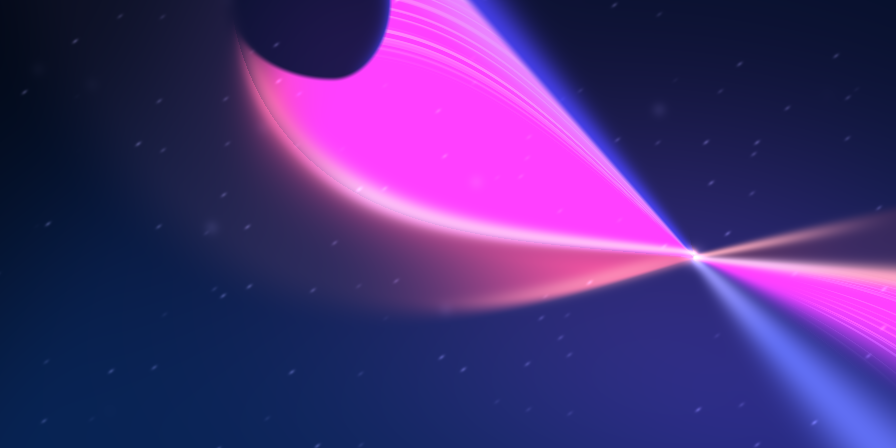
Give the GLSL for this background, as a WebGL 1 fragment shader.

```glsl
precision highp float;
// Glowing magenta ribbon of light, twisted through a bright node over dusty navy haze.

uniform vec2 u_resolution;

#define NODE vec2(1.55, 0.425)
#define TOP_ANGLE 0.85
#define MAGENTA vec3(1.0, 0.25, 1.0)
#define BLUSH vec3(1.0, 0.78, 0.97)
#define ROSE vec3(0.98, 0.33, 0.64)
#define PEACH vec3(1.0, 0.68, 0.76)
#define VIOLET_BLUE vec3(0.29, 0.26, 0.98)
#define BEAM_BLUE vec3(0.40, 0.46, 1.0)
#define STREAK_DENSITY 95.0
#define DUST_AMOUNT 0.32

float hash(vec2 p) {
    vec3 q = fract(vec3(p.xyx) * 0.1031);
    q += dot(q, q.yzx + 33.33);
    return fract((q.x + q.y) * q.z);
}

float noise(float x) {
    float i = floor(x), f = fract(x);
    return mix(hash(vec2(i, 7.0)), hash(vec2(i + 1.0, 7.0)), f * f * (3.0 - 2.0 * f));
}

float edge(float d, float w) { return smoothstep(-w, w, d); }

float bell(float x) { return exp(-x * x); }

// Fine filaments running along curves of constant v
float streaks(float v) {
    float n = noise(v * STREAK_DENSITY) * 0.6 + noise(v * STREAK_DENSITY * 2.3) * 0.4;
    return smoothstep(0.45, 0.85, n);
}

vec3 backdrop(vec2 p) {
    vec3 col = mix(vec3(0.025, 0.135, 0.32), vec3(0.015, 0.06, 0.16), smoothstep(0.0, 1.0, p.y));
    col += vec3(0.14, 0.05, 0.17) * bell(length((p - vec2(1.4, 0.38)) / vec2(0.75, 0.5)));
    col += vec3(0.07, 0.01, 0.12) * bell(length((p - vec2(1.85, 0.0)) / vec2(0.6, 0.4)));
    col += vec3(0.08, 0.02, 0.1) * bell(length((p - vec2(0.78, 0.9)) / 0.3));
    return col * mix(0.6, 1.0, smoothstep(0.0, 0.6, p.x + 0.5 * (1.0 - p.y)));
}

// Tilted specks and faint soft discs, one per jittered cell
float dust(vec2 p) {
    float sum = 0.0;
    for (int i = 0; i < 3; i++) {
        float k = float(i), soft = step(1.5, k);
        vec2 g = p * mix(7.0 + 3.0 * k, 4.0, soft) + 13.7 * k;
        vec2 id = floor(g);
        vec2 jitter = vec2(hash(id + 3.1), hash(id + 8.7)) * 0.6 + 0.2;
        vec2 q = (fract(g) - jitter) / mix(7.0 + 3.0 * k, 4.0, soft);
        q = vec2(q.x * 0.8 + q.y * 0.6, q.y * 0.8 - q.x * 0.6);
        q /= mix(vec2(0.007, 0.0035), vec2(0.016), soft);
        float here = step(0.66, hash(id + 21.3)) * hash(id + 5.9);
        sum += here * bell(length(q)) * mix(1.0, 0.4, soft);
    }
    return sum;
}

// Left part: faint outer veil, bright lower ridge, notched fan
vec3 leftFan(vec3 col, vec2 p, vec2 d, float r) {
    float a = atan(d.y, -d.x);
    float ridge = (a - 0.085 - 0.243 * pow(r, 3.25)) * r;
    float outer = (a + 0.3 - 0.26 * r * r) * r;
    float top = (TOP_ANGLE - a) * r;
    vec2 n = p - vec2(0.742, 1.0);
    float notch = (length(n / vec2(n.x > 0.0 ? 0.13 : 0.232, 0.177)) - 1.0) * 0.15;
    float tipFade = 1.0 - smoothstep(0.98, 1.17, r);

    // Veil
    float veil = edge(outer, 0.004 + 0.08 * r * r) * (1.0 - edge(ridge, 0.05));
    vec3 veilColor = mix(ROSE, vec3(0.33, 0.24, 0.40), smoothstep(0.2, 0.85, r));
    float veilAlpha = mix(0.95, 0.33, smoothstep(0.1, 0.85, r)) * (1.0 - 0.65 * smoothstep(0.9, 1.5, r));
    col = mix(col, veilColor, veil * veilAlpha);
    float rim = bell((outer - 0.015) / 0.02) * (1.0 - smoothstep(0.1, 0.65, r));
    col = mix(col, PEACH, rim * 0.8);
    float glow = exp(-abs(ridge) / 0.055) * step(ridge, 0.0) * edge(outer, 0.02);
    col = mix(col, ROSE, glow * tipFade * 0.75);

    // Blue rims
    float blueRim = bell(min(top, 0.0) / (0.01 + 0.07 * r)) * step(-0.5, -abs(a - TOP_ANGLE));
    blueRim *= edge(top + 0.2, 0.15) * step(top, 0.012);
    col = mix(col, VIOLET_BLUE, blueRim * 0.9);
    float notchRim = exp(-abs(notch) / 0.014) * smoothstep(0.02, 0.12, n.x) * step(notch, 0.01);
    col = mix(col, VIOLET_BLUE, notchRim * 0.8);

    // Fan
    float body = edge(ridge, 0.004 + 0.03 * r) * edge(top, 0.003 + 0.012 * r);
    body *= edge(notch, 0.006) * tipFade;
    float v = a + 0.25 * r * r * r;
    float upper = smoothstep(0.68, 0.80, v) * smoothstep(0.04, 0.2, r);
    vec3 fan = mix(MAGENTA, BLUSH, upper * streaks(v) * 0.5);
    fan = mix(fan, vec3(0.88, 0.62, 1.0), smoothstep(0.7, TOP_ANGLE, a) * 0.75);
    fan = mix(fan, ROSE, smoothstep(0.86, 1.08, r) * bell(ridge / 0.13));
    col = mix(col, fan, body);
    float crest = bell((ridge - 0.012) / (0.008 + 0.03 * r)) * edge(notch, 0.012);
    vec3 crestColor = mix(BLUSH, vec3(0.95, 0.5, 0.68), smoothstep(0.72, 1.0, r));
    return mix(col, crestColor, crest * tipFade * mix(0.9, 0.6, smoothstep(0.7, 1.0, r)));
}

// Right part: blue beam, magenta wedge and peach edges
vec3 rightFan(vec3 col, vec2 d, float r) {
    float b = atan(d.y, d.x);
    float beam = bell((b + 0.8) * r / (0.012 + 0.13 * r));
    col = mix(col, mix(vec3(0.62, 0.6, 1.0), BEAM_BLUE, smoothstep(0.0, 0.3, r)), beam * 0.9);
    float haze = edge((0.24 - b) * r, 0.015) * edge((b + 0.1) * r, 0.01);
    col = mix(col, vec3(0.42, 0.22, 0.38), haze * mix(0.8, 0.35, smoothstep(0.0, 0.4, r)));
    float upperEdge = bell((b - 0.2) * r / (0.006 + 0.035 * r));
    col = mix(col, PEACH, upperEdge * (1.0 - smoothstep(0.0, 0.5, r)) * 0.9);
    float wedge = edge((-0.09 - b) * r, 0.003 + 0.03 * r) * edge((b + 0.5) * r, 0.005 + 0.12 * r);
    vec3 wedgeColor = mix(MAGENTA, vec3(0.62, 0.25, 0.98), smoothstep(0.28, 0.6, -b));
    wedgeColor += 0.12 * streaks(b + 0.3 * r * r) * smoothstep(0.2, 0.4, r);
    col = mix(col, wedgeColor, wedge);
    float crest = bell((b + 0.1) * r / (0.006 + 0.045 * r));
    return mix(col, mix(BLUSH, PEACH, smoothstep(0.15, 0.45, r)), crest * 0.9);
}

void main() {
    vec2 p = gl_FragCoord.xy / u_resolution.y;
    p.x *= 2.0 * u_resolution.y / u_resolution.x;
    vec2 d = p - NODE;
    float r = max(length(d), 0.0001);
    vec3 col = backdrop(p);
    col = leftFan(col, p, d, r);
    col = rightFan(col, d, r);
    col += vec3(0.6, 0.55, 0.75) * dust(p) * DUST_AMOUNT;
    col += BLUSH * 0.35 * bell(r / 0.022);
    gl_FragColor = vec4(clamp(col, 0.0, 1.0), 1.0);
}
```
